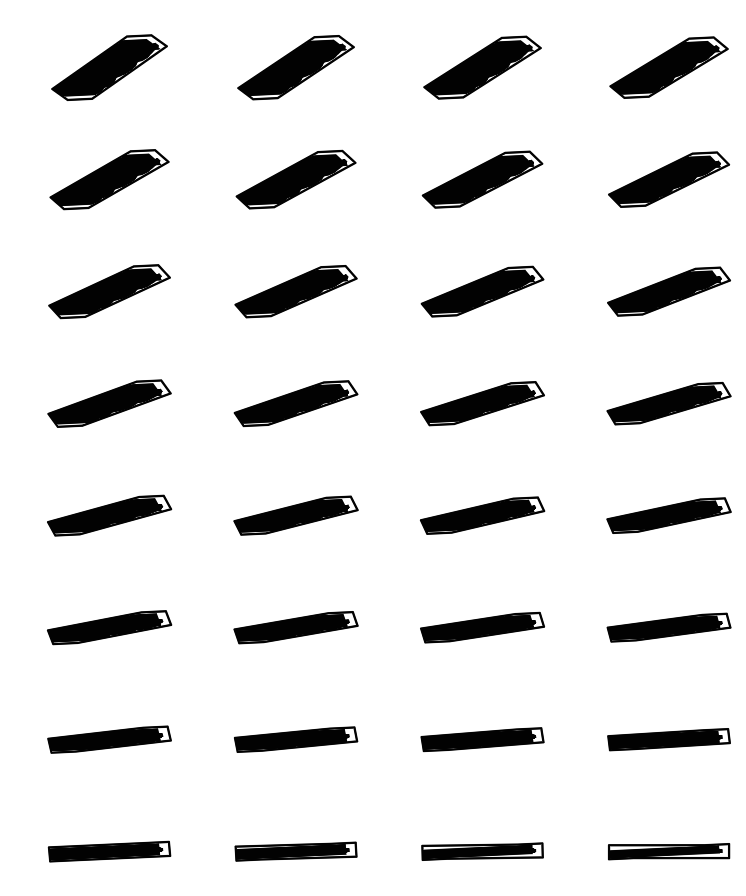
Reproduce this pattern procedurally as a WebGL 1 fragment shader.

```glsl
precision mediump float;
// Grid of 4 by 8 inked, scribble-filled boxes that turn step by step until flat.
uniform vec2 u_resolution;

const vec2 GRID = vec2(4.0, 8.0);
const vec2 CELL = vec2(160.0, 96.0);
const vec2 BOX_CENTER = vec2(94.0, 38.0);
const vec2 DEPTH = vec2(21.0, 1.0);
const float MAX_TURN = 0.675;
const float LINE_HALF_WIDTH = 1.0;
const vec3 PAPER = vec3(1.0);
const vec3 INK = vec3(0.008);

float hash(float n) {
  return fract(sin(n * 127.1) * 43758.5453);
}

float noise(float x) {
  float i = floor(x);
  float f = fract(x);
  return mix(hash(i), hash(i + 1.0), f * f * (3.0 - 2.0 * f));
}

float segmentDistance(vec2 p, vec2 a, vec2 b) {
  vec2 d = b - a;
  return length(p - a - d * clamp(dot(p - a, d) / dot(d, d), 0.0, 1.0));
}

// Signed distance to a line, negative on the left of a to b.
float sideDistance(vec2 p, vec2 a, vec2 b) {
  vec2 d = normalize(b - a);
  return dot(p - a, vec2(d.y, -d.x));
}

// The outline is point symmetric, so each edge is drawn with its opposite.
float edgePair(vec2 p, vec2 a, vec2 b) {
  return min(segmentDistance(p, a, b), segmentDistance(p, -a, -b));
}

float outlineDistance(vec2 p, vec2 a, vec2 b, vec2 c) {
  float d = min(edgePair(p, a, b), edgePair(p, b, c));
  return min(d, edgePair(p, c, -a)) - LINE_HALF_WIDTH;
}

// Ragged filling inside the outline; tilt opens gaps along the lower edge.
float fillDistance(vec2 p, vec2 a, vec2 b, vec2 c, float tilt) {
  float along = dot(p, normalize(-a - c));

  // Long edges: slight bulges above, scalloped gaps below.
  float bulge = 1.4 * noise(along / 9.0 + 40.0) - 0.5;
  float scallop = noise(along / 4.5 + 7.0);
  float gap = tilt * (1.5 + 7.5 * scallop * scallop) - 1.2 * noise(along / 8.0);
  float d = max(sideDistance(p, -c, a) - bulge, sideDistance(p, c, -a) + gap);

  // Slanted short edges leave thin slits.
  float slit = 0.4 + 4.0 * tilt;
  d = max(d, sideDistance(p, b, c) + slit);
  d = max(d, sideDistance(p, -b, -c) + slit);

  // Solid left end, and an open right end with one blunt tooth.
  d = max(d, sideDistance(p, a, b));
  vec2 endEdge = a - b;
  float across = dot(p + a, endEdge) / dot(endEdge, endEdge);
  float tooth = 1.0 - smoothstep(0.1, 0.2, abs(abs(across) - 0.5));
  float inset = (8.5 - 3.0 * tooth) * abs(normalize(endEdge).y);
  return max(d, sideDistance(p, -a, -b) + inset);
}

float boxDistance(vec2 p, float turn) {
  float s = sin(turn);
  float c = cos(turn);
  vec2 lengthAxis = vec2(82.0 * c, 72.0 * s);
  vec2 heightAxis = vec2(21.0 * s, -12.0 * c);

  vec2 left = -0.5 * (lengthAxis + heightAxis + DEPTH);
  vec2 lowerLeft = left + heightAxis;
  vec2 lower = lowerLeft + DEPTH;
  float outline = outlineDistance(p, left, lowerLeft, lower);
  return min(outline, fillDistance(p, left, lowerLeft, lower, s));
}

void main() {
  vec2 grid = gl_FragCoord.xy / u_resolution * GRID;
  vec2 cell = floor(grid);
  vec2 p = fract(grid) * CELL - BOX_CENTER;

  // Frames run left to right, then top to bottom.
  float frame = (GRID.y - 1.0 - cell.y) * GRID.x + cell.x;
  float remaining = max(0.0, 1.0 - frame / (GRID.x * GRID.y - 1.0));
  float turn = MAX_TURN * pow(remaining, 1.1);

  float pixel = GRID.x * CELL.x / u_resolution.x;
  float ink = 1.0 - smoothstep(-0.6 * pixel, 0.6 * pixel, boxDistance(p, turn));
  gl_FragColor = vec4(mix(PAPER, INK, ink), 1.0);
}
```
